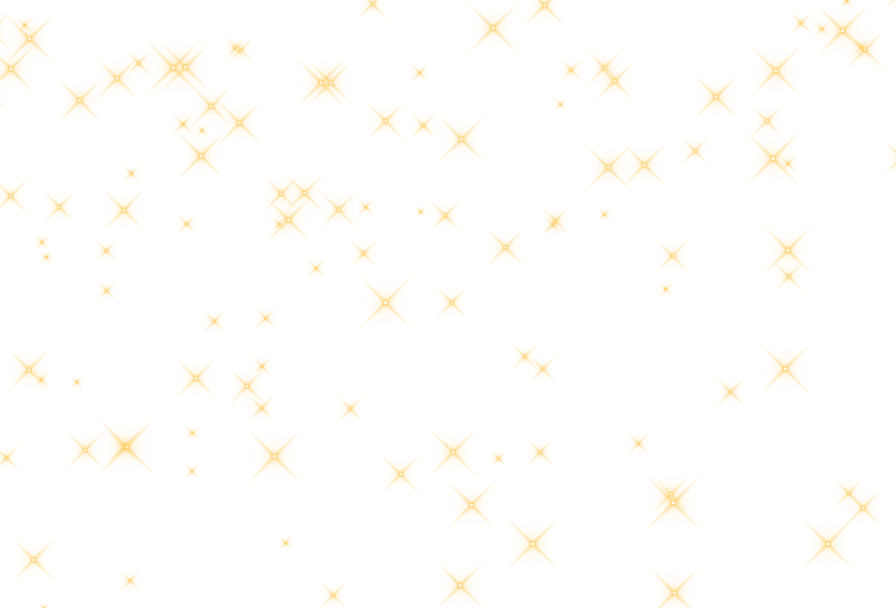
Reproduce this background procedurally as a Shadertoy shader.

```glsl
// Scattered golden four-armed sparkles on white, thinning out towards the bottom.
#define STAR_COUNT 118
#define SEED 7u
#define GOLD vec3(1.0, 0.80, 0.38)
#define MIN_SCALE 0.16
#define ARM_LENGTH 0.070
#define ARM_WIDTH 0.0026
#define ARM_STRENGTH 0.55
#define GLOW_RADIUS 0.0088
#define GLOW_STRENGTH 0.46
#define CORE_RADIUS 0.0068
#define DOT_RADIUS 0.0027

// Integer hash giving three values in 0..1
vec3 hash3(uint n) {
    uvec3 v = uvec3(n, n + 101u, n + 211u) * 1664525u + 1013904223u;
    v.x += v.y * v.z; v.y += v.z * v.x; v.z += v.x * v.y;
    v ^= v >> 16u;
    v.x += v.y * v.z; v.y += v.z * v.x; v.z += v.x * v.y;
    return vec3(v >> 8u) / 16777216.0;
}

// One tapered, soft arm pair running along the x axis
float armPair(vec2 p, float scale, float pixel) {
    float taper = max(1.0 - abs(p.x) / (ARM_LENGTH * scale), 0.0);
    float width = 0.0007 + ARM_WIDTH * scale * taper;
    float soft = length(vec2(width, 0.45 * pixel));
    float across = p.y / soft;
    return ARM_STRENGTH * pow(taper, 0.8) * exp(-across * across) * width / soft;
}

// Gold coverage of a sparkle centred on the origin
float sparkle(vec2 p, float scale, float pixel) {
    float r = length(p);
    vec2 diagonal = vec2(p.x + p.y, p.y - p.x) * sqrt(0.5);

    float arms = max(armPair(diagonal, scale, pixel),
                     armPair(diagonal.yx, scale, pixel));
    float glow = GLOW_STRENGTH * exp(-r / (0.0016 + GLOW_RADIUS * scale));
    float coreRadius = CORE_RADIUS * mix(0.4, 1.0, scale);
    float core = 0.45 * (1.0 - smoothstep(coreRadius * 0.5, coreRadius + pixel * 0.5, r));
    float cover = 1.0 - (1.0 - arms) * (1.0 - glow) * (1.0 - core);

    // Bright pinpoint inside the golden core, only on larger sparkles
    float dotRadius = DOT_RADIUS * scale;
    float pinpoint = 1.0 - smoothstep(dotRadius - 0.5 * pixel, dotRadius + 0.6 * pixel, r);
    return cover * (1.0 - 0.85 * pinpoint * smoothstep(0.2, 0.6, scale));
}

void mainImage(out vec4 fragColor, in vec2 fragCoord) {
    float pixel = 1.0 / iResolution.y;
    vec2 uv = fragCoord * pixel;
    float aspect = iResolution.x * pixel;

    float clear = 1.0;
    for (int i = 0; i < STAR_COUNT; i++) {
        vec3 h = hash3(uint(i) * 3u + SEED * 1000u);
        // Skewed depth below the top edge makes the upper part denser
        float depth = h.y * (0.72 + 0.28 * h.y * h.y * h.y);
        vec2 center = vec2((h.x * 1.04 - 0.02) * aspect, 1.02 - 1.03 * depth);
        float scale = mix(MIN_SCALE, 1.0, h.z);
        clear *= 1.0 - sparkle(uv - center, scale, pixel);
    }

    fragColor = vec4(mix(GOLD, vec3(1.0), clear), 1.0);
}
```
